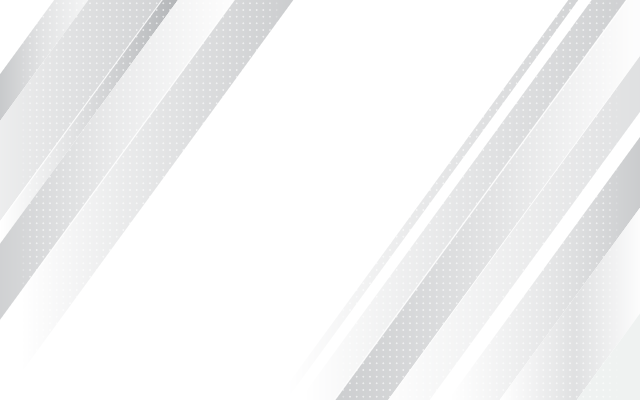
Reproduce this background procedurally as a Shadertoy shader.

```glsl
// Slanted satin-grey ribbons in two groups on a white ground.
// Each ribbon is an interval of a sheared coordinate, shaded by a three-stop
// gradient along x; fine white seams and a dot grid are laid on top.

const float CANVAS_HEIGHT = 4.8;  // canvas is 7.68 x 4.8 units at 16:10
const float SLANT = 0.73;         // horizontal run per unit of descent
const float DOT_SPACING = 0.08;
const float DOT_RADIUS = 0.011;
const vec3 WHITE = vec3(1.0);
const vec3 CORNER_GREY = vec3(0.937, 0.949, 0.945);

// Smooth coverage of the interval lo..hi.
float interval(float v, float lo, float hi, float blur) {
    return clamp((v - lo) / blur + 0.5, 0.0, 1.0)
         * clamp((hi - v) / blur + 0.5, 0.0, 1.0);
}

// Grey with a faint cool tint that grows with darkness.
vec3 coolGrey(float level) {
    return vec3(level) + (1.0 - level) * vec3(-0.03, 0.0, 0.035);
}

// Piecewise linear gradient: stops holds positions, levels the brightness.
float gradient(float x, vec3 stops, vec3 levels) {
    float first = clamp((x - stops.x) / (stops.y - stops.x), 0.0, 1.0);
    float second = clamp((x - stops.y) / (stops.z - stops.y), 0.0, 1.0);
    return mix(mix(levels.x, levels.y, first), levels.z, second);
}

// Paints one ribbon between two slanted edges.
vec3 ribbon(vec3 base, float s, float x, vec2 edges, float blur,
            vec3 stops, vec3 levels) {
    vec3 shade = coolGrey(gradient(x, stops, levels));
    return mix(base, shade, interval(s, edges.x, edges.y, blur));
}

// Thin white line along a slanted edge.
vec3 seam(vec3 base, float s, float center, float width, float blur) {
    float cover = interval(s, center - width, center + width, blur);
    return mix(base, WHITE, 0.85 * cover);
}

// Round dots on a square grid.
float dotGrid(vec2 p, float pixel) {
    vec2 cell = (fract(p / DOT_SPACING) - 0.5) * DOT_SPACING;
    return 1.0 - smoothstep(DOT_RADIUS - 0.5 * pixel,
                            DOT_RADIUS + 0.5 * pixel, length(cell));
}

void mainImage(out vec4 fragColor, in vec2 fragCoord) {
    float pixel = CANVAS_HEIGHT / iResolution.y;
    vec2 p = fragCoord * pixel;
    p.y = CANVAS_HEIGHT - p.y;
    float x = p.x;
    float s = x + SLANT * p.y;
    float blur = pixel * length(vec2(1.0, SLANT));
    vec3 color = WHITE;

    // Left group
    color = ribbon(color, s, x, vec2(0.65, 1.06), blur,
                   vec3(0.0, 0.5, 1.05), vec3(0.79, 0.89, 0.96));
    color = ribbon(color, s, x, vec2(1.06, 1.94), blur,
                   vec3(0.0, 1.0, 1.95), vec3(0.93, 0.875, 0.83));
    color = ribbon(color, s, x, vec2(1.94, 2.135), blur,
                   vec3(0.0, 1.07, 2.14), vec3(1.0, 0.86, 0.71));
    color = ribbon(color, s, x, vec2(2.135, 2.81), blur,
                   vec3(0.0, 1.4, 2.75), vec3(0.82, 0.92, 0.99));
    color = ribbon(color, s, x, vec2(2.81, 3.52), blur,
                   vec3(0.25, 1.4, 3.5), vec3(1.0, 0.925, 0.805));

    // Right group
    color = ribbon(color, s, x, vec2(6.82, 6.94), blur,
                   vec3(3.45, 5.0, 6.94), vec3(1.0, 0.915, 0.83));
    color = ribbon(color, s, x, vec2(7.1, 7.52), blur,
                   vec3(3.65, 5.5, 7.4), vec3(1.0, 0.9, 0.82));
    color = ribbon(color, s, x, vec2(7.52, 8.165), blur,
                   vec3(4.1, 6.0, 7.6), vec3(0.81, 0.895, 0.99));
    color = ribbon(color, s, x, vec2(8.165, 8.66), blur,
                   vec3(4.7, 6.2, 7.68), vec3(0.99, 0.93, 0.88));
    color = ribbon(color, s, x, vec2(8.88, 9.5), blur,
                   vec3(5.4, 6.5, 7.68), vec3(1.0, 0.91, 0.8));
    color = ribbon(color, s, x, vec2(9.5, 10.425), blur,
                   vec3(6.0, 6.9, 7.68), vec3(1.0, 0.88, 0.99));
    color = mix(color, CORNER_GREY, interval(s, 10.425, 20.0, blur));

    // Seams between touching ribbons
    color = seam(color, s, 1.945, 0.008, blur);
    color = seam(color, s, 2.81, 0.009, blur);
    color = seam(color, s, 7.52, 0.01, blur);
    color = seam(color, s, 8.165, 0.006, blur);

    // Dot texture, kept clear of the outer margins
    float dotArea = interval(x, 0.3, 3.3, 0.2) + interval(x, 4.1, 7.36, 0.2);
    color = mix(color, WHITE, 0.6 * dotArea * dotGrid(p, pixel));

    fragColor = vec4(color, 1.0);
}
```
